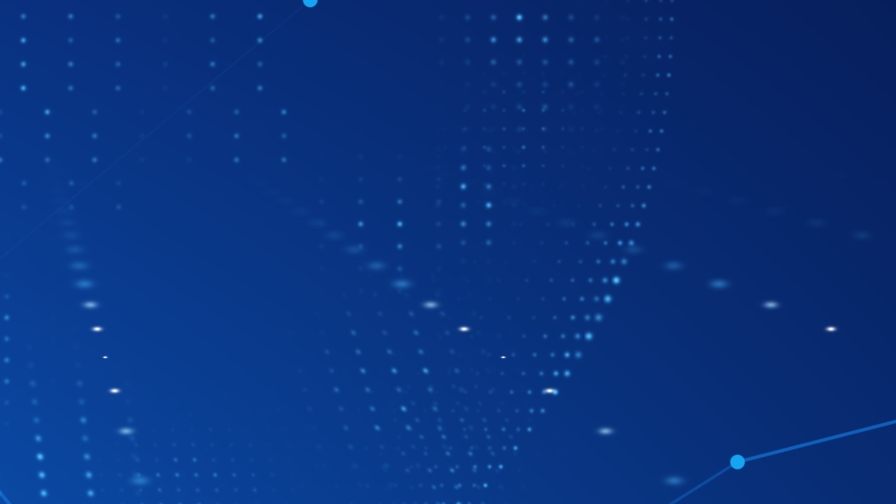
A Shadertoy shader for this background:

```glsl
// Deep blue backdrop with drifting sheets of glowing dots, a folded dotted curtain,
// a perspective floor of defocused sparks and a few linked nodes.
// Everything is laid out on a canvas 16 units wide and 9 units high.

#define BOTTOM_LEFT vec3(0.04, 0.285, 0.64)
#define BOTTOM_RIGHT vec3(0.03, 0.17, 0.45)
#define TOP_LEFT vec3(0.035, 0.19, 0.50)
#define TOP_RIGHT vec3(0.025, 0.12, 0.36)
#define DOT_COLOR vec3(0.28, 0.73, 1.0)
#define NODE_COLOR vec3(0.08, 0.65, 0.95)
#define LINK_COLOR vec3(0.07, 0.43, 0.80)
#define DOT_RADIUS 0.046
#define VANISH vec2(0.054, 9.07)
#define FOCUS_ROW 3.0

float hash(vec2 cell) {
    vec3 q = fract(cell.xyx * 0.1031);
    q += dot(q, q.yzx + 33.33);
    return fract((q.x + q.y) * q.z);
}

float glow(vec2 offset, vec2 radius) {
    offset /= radius;
    return exp(-dot(offset, offset));
}

// Leaning grid of dots with random strength
float grid(vec2 p, vec2 origin, vec2 spacing, float lean, float size) {
    vec2 q = p - origin;
    q.x -= lean * q.y;
    vec2 cell = round(q / spacing);
    float strength = mix(0.3, 1.0, hash(cell + floor(origin * 7.0)));
    return strength * glow(q - cell * spacing, vec2(DOT_RADIUS * size));
}

// Grid whose columns brighten and dim in a wave
float waveGrid(vec2 p, vec2 origin, vec2 spacing, float crest) {
    float column = round((p.x - origin.x) / spacing.x);
    float wave = 0.55 + 0.45 * cos(6.2832 * (column - crest) / 4.6);
    return wave * grid(p, origin, spacing, 0.0, 1.0);
}

float band(float low, float high, float v) {
    return smoothstep(low - 0.1, low + 0.1, v) * (1.0 - smoothstep(high - 0.1, high + 0.1, v));
}

// Dots crowding towards a curved fold on the right
float curtain(vec2 p) {
    float row = round(p.y / 0.333);
    float y = row * 0.333;
    float edge = 12.0 - 0.0288 * pow(max(9.0 - y, 0.0), 2.2);
    float depth = max(edge - p.x, 0.0);
    float column = round((sqrt(0.0289 + 0.12 * depth) - 0.17) / 0.06);
    float inset = column * (0.17 + 0.03 * column);
    float flare = exp(-pow((y - 3.4) / 1.5, 2.0));
    float strength = exp(-1.9 * inset) * (0.55 + 0.45 * flare);
    strength += 0.3 * exp(-inset / 1.5) * (1.0 - smoothstep(4.2, 6.2, y));
    strength *= mix(0.35, 1.0, hash(vec2(column, row)));
    float radius = DOT_RADIUS * (0.75 + 0.6 * flare * exp(-3.0 * inset));
    return strength * glow(p - vec2(edge - inset, y), vec2(radius));
}

// Flat sparks on a receding floor: x is strength, y is whiteness
vec2 floorSparks(vec2 p) {
    float row = round(75.98 / max(VANISH.y - p.y, 0.5) - 8.78);
    float drop = 75.98 / (row + 8.78);
    float column = round(((p.x - VANISH.x) / drop - 0.283) / 1.102);
    vec2 center = VANISH + drop * vec2(0.283 + 1.102 * column, -1.0);
    float blur = abs(row - FOCUS_ROW);
    vec2 radius = vec2(0.1, 0.05) * min(0.35 + 0.4 * blur, 1.5);
    float strength = exp2(-0.6 * max(blur - 1.0, 0.0));
    return vec2(strength * glow(p - center, radius), clamp(1.5 - 0.5 * blur, 0.0, 1.0));
}

float link(vec2 p, vec2 a, vec2 b, float width, float aa) {
    vec2 ab = b - a;
    float along = clamp(dot(p - a, ab) / dot(ab, ab), 0.0, 1.0);
    return 1.0 - smoothstep(width - aa, width + aa, length(p - a - ab * along));
}

void mainImage(out vec4 fragColor, in vec2 fragCoord) {
    vec2 uv = fragCoord / iResolution.xy;
    vec2 p = uv * vec2(16.0, 9.0);
    float aa = 9.0 / iResolution.y;

    // Corner gradient
    vec3 color = mix(mix(BOTTOM_LEFT, BOTTOM_RIGHT, uv.x), mix(TOP_LEFT, TOP_RIGHT, uv.x), uv.y);

    // Links and nodes
    vec2 lowNode = vec2(13.17, 0.75), topNode = vec2(5.54, 9.0);
    float links = 0.8 * link(p, lowNode, vec2(16.1, 1.5), 0.03, aa);
    links += 0.45 * link(p, lowNode, vec2(11.95, -0.02), 0.025, aa);
    links += 0.10 * link(p, topNode, vec2(0.0, 4.38), 0.015, aa);
    links += 0.8 * link(p, vec2(-0.1, 0.33), vec2(0.2, -0.04), 0.03, aa);
    color = mix(color, LINK_COLOR, min(links, 1.0));
    float nodeDistance = min(length(p - lowNode), length(p - topNode));
    color = mix(color, NODE_COLOR, 1.0 - smoothstep(0.13 - aa, 0.13 + aa, nodeDistance));

    // Upper left rows
    float dots = waveGrid(p, vec2(0.417, 8.708), vec2(0.845, 0.427), 0.6) * band(7.25, 9.2, p.y) * band(-1.0, 5.0, p.x);
    dots += 0.8 * waveGrid(p, vec2(0.0, 7.0), vec2(0.845, 0.427), 1.0) * band(5.95, 7.2, p.y) * band(-1.0, 5.2, p.x);
    dots += 0.5 * waveGrid(p, vec2(0.43, 5.73), vec2(0.845, 0.427), 1.0) * band(5.1, 5.9, p.y) * band(-1.0, 2.4, p.x);

    // Middle clusters
    dots += 1.2 * grid(p, vec2(8.81, 8.69), vec2(0.463, 0.4), 0.0, 1.1) * glow(p - vec2(9.5, 8.6), vec2(1.0, 1.3));
    dots += 0.5 * grid(p, vec2(9.0, 6.7), vec2(0.35, 0.33), 0.0, 0.7) * glow(p - vec2(9.3, 6.6), vec2(0.9, 0.8));
    dots += 1.2 * grid(p, vec2(8.27, 5.67), vec2(0.46, 0.335), 0.0, 1.05) * glow(p - vec2(8.5, 5.45), vec2(0.45, 0.8));
    dots += grid(p, vec2(6.44, 5.0), vec2(0.70, 0.40), 0.0, 1.0) * glow(p - vec2(6.95, 5.0), vec2(0.9, 0.8));
    dots += grid(p, vec2(7.04, 2.38), vec2(0.56, 0.34), -0.25, 1.0) * glow(p - vec2(7.1, 2.2), vec2(1.1, 1.1));
    dots += 0.6 * grid(p, vec2(8.0, 0.9), vec2(0.4, 0.3), -0.25, 0.85) * glow(p - vec2(8.1, 0.9), vec2(0.9, 1.0));

    // Lower left columns
    dots += 1.3 * grid(p, vec2(0.65, 1.5), vec2(0.84, 0.327), -0.1, 1.2) * glow(p - vec2(1.0, 0.4), vec2(1.1, 1.4));
    dots += 0.6 * grid(p, vec2(3.19, 0.25), vec2(0.34, 0.27), -0.1, 0.8) * glow(p - vec2(3.4, 0.3), vec2(1.1, 0.8));
    dots += 0.8 * grid(p, vec2(0.12, 3.33), vec2(0.84, 0.38), 0.0, 1.0) * glow(p - vec2(0.1, 2.8), vec2(0.5, 0.9));

    dots += curtain(p);
    color = mix(color, DOT_COLOR, clamp(dots, 0.0, 1.0));

    vec2 spark = floorSparks(p);
    color = mix(color, mix(DOT_COLOR, vec3(1.0), spark.y), spark.x);
    fragColor = vec4(color, 1.0);
}
```
